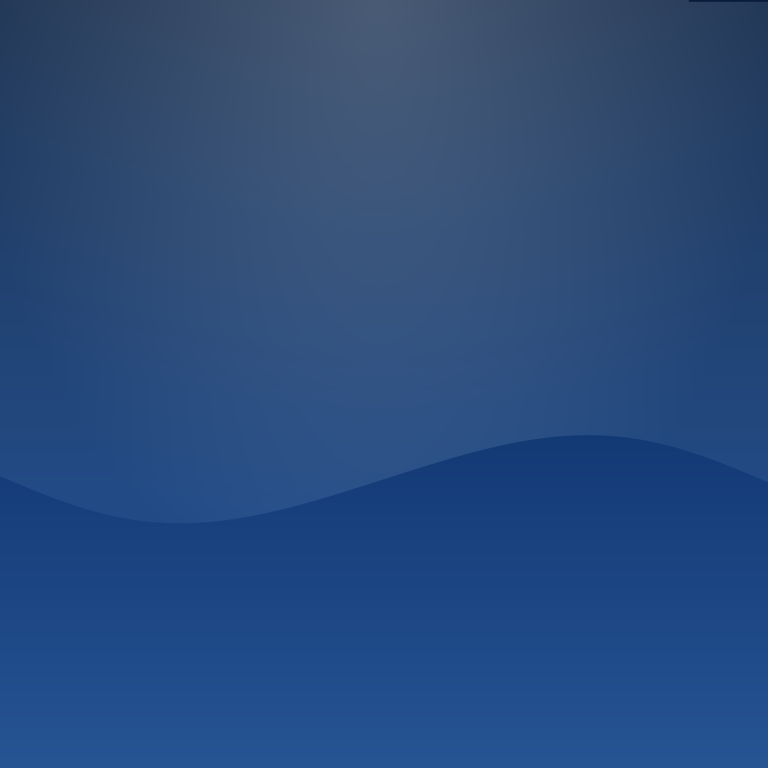
A WebGL 1 fragment shader for this background:

```glsl
precision highp float;
// A dusky blue backdrop: a pale elliptical glow hangs from the top centre
// over a vertical gradient, and a smooth skewed sine wave fills the lower
// part with a second, deeper blue gradient.

uniform vec2 u_resolution;

const float TAU = 6.283185;

const vec3 SKY_TOP = vec3(0.130, 0.214, 0.335);
const vec3 SKY_LOW = vec3(0.132, 0.293, 0.525);
const vec3 WAVE_CREST = vec3(0.072, 0.224, 0.455);
const vec3 WAVE_BASE = vec3(0.150, 0.328, 0.578);
const vec3 STRIP_NAVY = vec3(0.035, 0.110, 0.230);

// Linear falloff from 1 at the centre to 0 on the ellipse's rim.
float ellipseGlow(vec2 p, vec2 centre, vec2 radii) {
  return max(0.0, 1.0 - length((p - centre) / radii));
}

// Height of the wave: the phase is warped so trough and crest lie farther apart.
float waveHeight(float x, float middle, float amplitude, float skew) {
  float phase = x + skew * sin(TAU * x);
  return middle - 0.008 * (x - 0.5) - amplitude * sin(TAU * phase);
}

// Smooth coverage of the region where the signed distance is negative.
float coverage(float dist, float pixel) {
  return 1.0 - smoothstep(-0.75 * pixel, 0.75 * pixel, dist);
}

float boxDistance(vec2 p, vec2 centre, vec2 halfSize) {
  vec2 d = abs(p - centre) - halfSize;
  return length(max(d, 0.0)) + min(max(d.x, d.y), 0.0);
}

void main() {
  vec2 uv = gl_FragCoord.xy / u_resolution;
  float pixel = 1.0 / min(u_resolution.x, u_resolution.y);

  // Sky gradient with the pale glow
  vec3 color = mix(SKY_TOP, SKY_LOW, clamp((1.0 - uv.y) / 0.66, 0.0, 1.0));
  float glow = ellipseGlow(uv, vec2(0.493, 1.0), vec2(0.53, 0.82));
  color = mix(color, vec3(1.0), 0.18 * glow);

  // Thin dark strip at the top right
  float strip = boxDistance(uv, vec2(0.957, 1.01), vec2(0.06, 0.0124));
  color = mix(color, STRIP_NAVY, coverage(strip, pixel));

  // Wave in front
  float height = waveHeight(uv.x, 0.376, 0.0595, 0.019);
  vec3 wave = mix(WAVE_BASE, WAVE_CREST, clamp(uv.y / 0.435, 0.0, 1.0));
  color = mix(color, wave, coverage(uv.y - height, pixel));

  gl_FragColor = vec4(color, 1.0);
}
```
